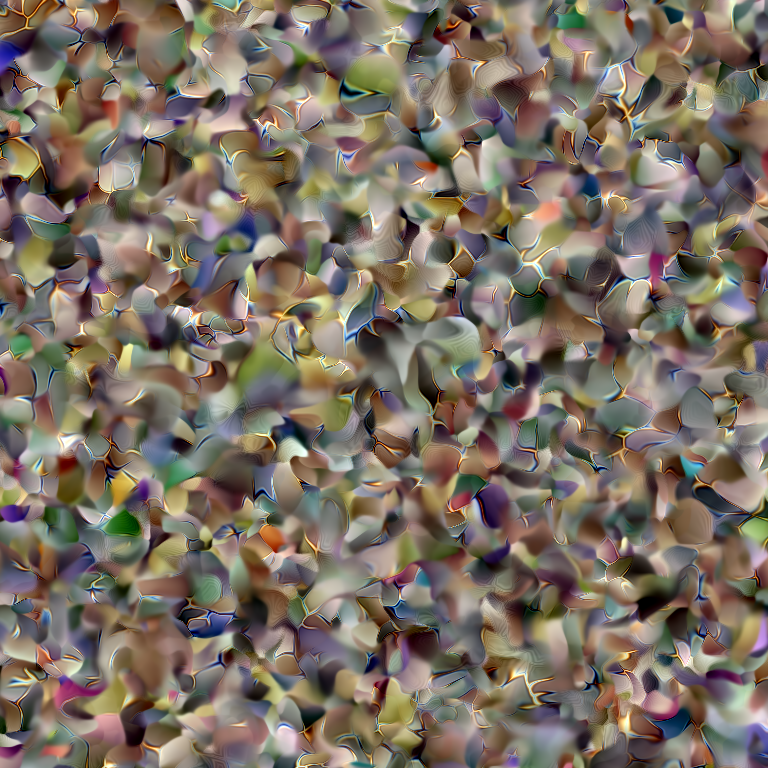
A Shadertoy shader for this texture:

```glsl
const float TAU = 6.2831853;
const float PATCHES_ACROSS = 27.0;
const vec3 MEAN_COLOR = vec3(0.47, 0.43, 0.385);

float hash(vec2 p) {
    return fract(sin(dot(p, vec2(127.1, 311.7))) * 43758.5453);
}

vec3 hash3(vec2 p) {
    return vec3(hash(p), hash(p + 19.7), hash(p + 47.3));
}

float noise(vec2 p) {
    vec2 cell = floor(p), f = fract(p);
    f = f * f * (3.0 - 2.0 * f);
    float low = mix(hash(cell), hash(cell + vec2(1, 0)), f.x);
    float high = mix(hash(cell + vec2(0, 1)), hash(cell + vec2(1, 1)), f.x);
    return mix(low, high, f.y);
}

vec2 warp(vec2 p, float scale, float amount, float seed) {
    vec2 q = p * scale + seed;
    return p + amount * (vec2(noise(q), noise(q + 31.4)) - 0.5);
}

// Picks a base colour by its share of the area
vec3 palette(float pick) {
    vec3 gray = vec3(0.43, 0.44, 0.42);
    vec3 brown = vec3(0.47, 0.35, 0.27);
    vec3 cream = vec3(0.68, 0.64, 0.59);
    vec3 dark = vec3(0.22, 0.19, 0.18);
    vec3 olive = vec3(0.63, 0.57, 0.37);
    vec3 violet = vec3(0.36, 0.34, 0.43);
    if (pick < 0.26) return gray;
    if (pick < 0.46) return brown;
    if (pick < 0.65) return cream;
    if (pick < 0.80) return dark;
    if (pick < 0.91) return olive;
    return violet;
}

// Curved, shaded patches; rgb is colour, a is distance to the border
vec4 patches(vec2 p, float sharpness, float seed) {
    vec2 cell = floor(p);
    vec4 sum = vec4(0.0);
    float nearest = 9.0, second = 9.0;
    for (int y = -2; y <= 2; y++)
    for (int x = -2; x <= 2; x++) {
        vec2 id = cell + vec2(x, y);
        vec3 shape = hash3(id + seed);
        vec3 tint = hash3(id + seed + 83.1) - 0.5;
        vec2 offset = p - id - 0.5 - 0.9 * (shape.xy - 0.5);
        float angle = TAU * shape.z;
        vec2 axis = vec2(cos(angle), sin(angle));
        float along = dot(offset, axis);
        float across = dot(offset, vec2(-axis.y, axis.x));
        float d = length(vec2(along * 0.8, across * 1.3)) + 0.25 * shape.x;

        // Rare patches carry a vivid tint
        float vivid = 0.09 + 0.36 * step(0.9, hash(id + seed + 11.9));
        vec3 color = palette(hash(id + seed + 5.3)) + vivid * (tint - dot(tint, vec3(0.333)));
        color += along * (0.28 + 0.2 * tint.zxy);
        sum += vec4(color, 1.0) * exp(-sharpness * d);

        second = min(second, max(nearest, d));
        nearest = min(nearest, d);
    }
    return vec4(sum.rgb / sum.a, second - nearest);
}

// Thin iridescent line along a border
vec3 fringe(float gap, float width, float phase) {
    vec3 hue = cos(TAU * (phase + vec3(0.0, 0.09, 0.2)) + gap * 20.0);
    return hue * exp(-gap * gap / (width * width));
}

// Fine parallel ripples that fade away from a border
float ripples(float gap, float frequency, float reach) {
    return sin(gap * frequency) * exp(-gap / reach);
}

void mainImage(out vec4 fragColor, in vec2 fragCoord) {
    vec2 uv = fragCoord / min(iResolution.x, iResolution.y);
    vec2 p = uv * PATCHES_ACROSS;

    // Folded domains for broad and small patches
    vec2 broad = warp(warp(p, 0.8, 0.9, 3.0), 1.7, 0.35, 17.0);
    vec2 small = warp(warp(p * 1.5, 0.7, 1.0, 41.0), 1.6, 0.4, 59.0);

    // Border softness wanders from blurred to crisp
    float softA = smoothstep(0.4, 0.95, noise(p * 0.9 + 7.0));
    float softB = smoothstep(0.4, 0.95, noise(p * 1.1 + 73.0));
    vec4 a = patches(broad, mix(6.5, 28.0, softA), 0.0);
    vec4 b = patches(small, mix(6.5, 26.0, softB), 137.0);

    // Small patches break through the broad ones
    float cover = smoothstep(0.42, 0.64, noise(broad * 1.1 + 91.0));
    vec3 color = mix(a.rgb, b.rgb, 0.12 + 0.8 * cover);
    color = MEAN_COLOR + 1.2 * (color - MEAN_COLOR);

    // Bright and dark creases
    float creaseA = smoothstep(0.5, 0.9, noise(p * 1.3 + 23.0)) * (1.0 - cover);
    float creaseB = smoothstep(0.5, 0.9, noise(p * 1.5 + 67.0)) * cover;
    color += 0.45 * creaseA * fringe(a.a, 0.16, noise(p * 0.8 + 13.0) * 2.0);
    color += 0.45 * creaseB * fringe(b.a, 0.2, noise(p * 0.9 + 37.0) * 2.0);

    // Ripple texture in scattered places
    float rippled = smoothstep(0.6, 0.85, noise(p * 0.8 + 151.0));
    color += 0.07 * rippled * ripples(mix(a.a, b.a, cover), 40.0, 0.5);

    fragColor = vec4(clamp(color, 0.0, 1.0), 1.0);
}
```
